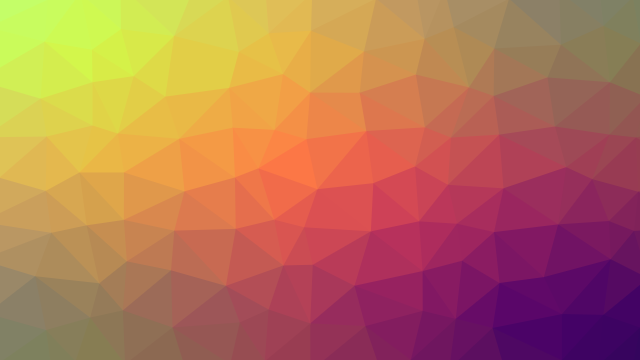
A Shadertoy shader for this background:

```glsl
// Low-poly backdrop: a grid of nodes bent by layered sines, split into triangles
// along the better diagonal of each quad. Every triangle takes one flat colour,
// the mean of a lime-orange-violet ramp read across and down the canvas.

const float CELLS = 7.71;                 // grid cells per canvas height
const vec2 ORIGIN = vec2(0.82, -0.16);    // offset of node (0,0), in cells

float cross2(vec2 a, vec2 b) { return a.x * b.y - a.y * b.x; }

float rise(float from, float to, float t) { return clamp((t - from) / (to - from), 0.0, 1.0); }

vec3 ramp(float t) {
    vec3 c = mix(vec3(0.76, 1.00, 0.42), vec3(0.83, 0.97, 0.28), rise(0.00, 0.15, t));
    c = mix(c, vec3(1.00, 0.48, 0.27), rise(0.15, 0.45, t));
    c = mix(c, vec3(0.78, 0.22, 0.35), rise(0.45, 0.62, t));
    c = mix(c, vec3(0.30, 0.00, 0.42), rise(0.62, 0.86, t));
    return mix(c, vec3(0.20, 0.02, 0.36), rise(0.86, 1.00, t));
}

// Grid node, displaced by waves whose phase sways from row to row
vec2 node(vec2 id) {
    float swayX = 0.35 + 0.65 * cos(1.57 * (id.y - 2.0));
    float swayY = 0.10 + 0.50 * cos(1.20 * (id.y - 6.0));
    vec2 wave = vec2(0.24, 0.21) * cos(vec2(1.68, 1.93) * (id.x - vec2(swayX, swayY)));
    vec2 ripple = 0.08 * sin(vec2(2.7 * id.x + 4.1 * id.y, 4.3 * id.x - 2.6 * id.y));
    return id + wave + ripple;
}

// Signed distance to the line a-b, positive on its inner side
float inside(vec2 p, vec2 a, vec2 b) { return cross2(b - a, p - a) / length(b - a); }

// Flat colour weighted by smooth coverage, which goes in the fourth channel
vec4 facet(vec2 p, vec2 a, vec2 b, vec2 c, float pixel) {
    float d = min(inside(p, a, b), min(inside(p, b, c), inside(p, c, a)));
    float coverage = clamp(0.5 + d / pixel, 0.0, 1.0);
    vec2 uv = ((a + b + c) / 3.0 + ORIGIN) / CELLS;
    uv.x *= iResolution.y / iResolution.x;
    return coverage * vec4(0.5 * (ramp(uv.x) + ramp(uv.y)), 1.0);
}

void mainImage(out vec4 fragColor, in vec2 fragCoord) {
    // Grid space, with rows counted downward
    vec2 p = vec2(fragCoord.x, iResolution.y - fragCoord.y) / iResolution.y * CELLS - ORIGIN;
    float pixel = CELLS / iResolution.y;
    vec4 sum = vec4(0.0);

    for (int y = -1; y <= 1; y++)
    for (int x = -1; x <= 1; x++) {
        vec2 id = floor(p) + vec2(x, y);
        vec2 a = node(id), b = node(id + vec2(1, 0));
        vec2 c = node(id + vec2(1, 1)), d = node(id + vec2(0, 1));

        // Delaunay choice: sine of the summed angles at b and d
        float angles = cross2(c - b, a - b) * dot(a - d, c - d)
                     + cross2(a - d, c - d) * dot(c - b, a - b);
        if (angles > 0.0) sum += facet(p, a, b, c, pixel) + facet(p, a, c, d, pixel);
        else              sum += facet(p, a, b, d, pixel) + facet(p, b, c, d, pixel);
    }
    fragColor = vec4(sum.rgb / max(sum.a, 0.0001), 1.0);
}
```
